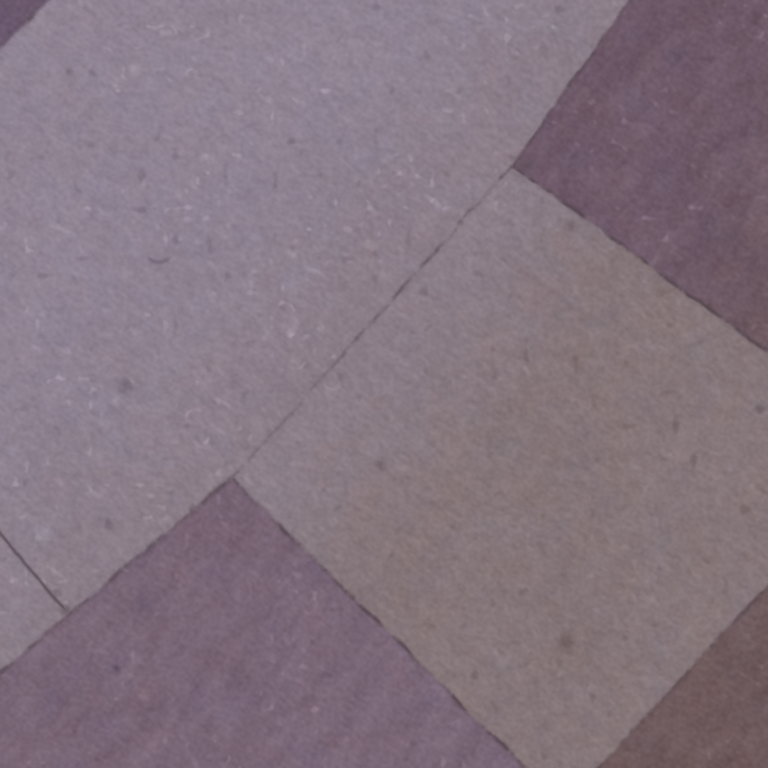
Write a Shadertoy shader that draws this texture.

```glsl
// Worn stone paving: pale slabs and darker purple ones, met at slanted joints.
// Signed distances to the joints choose the slab; gradient noise adds mottling,
// streaks and grain, breaks up the joints, and is thresholded into chips and pits.

const vec3 LILAC = vec3(0.560, 0.513, 0.573);
const vec3 LILAC_WARM = vec3(0.541, 0.489, 0.530);
const vec3 TAUPE = vec3(0.518, 0.460, 0.472);
const vec3 PLUM = vec3(0.474, 0.401, 0.463);
const vec3 WINE = vec3(0.432, 0.352, 0.411);
const vec3 RUSSET = vec3(0.430, 0.350, 0.360);
const vec3 JOINT = vec3(0.285, 0.235, 0.265);
const vec2 NOTCH = vec2(0.667, 0.785);      // tip of the upper right slab
const vec2 CORNER = vec2(0.302, 0.378);     // tip of the lower left slab
const vec2 CRACK_END = vec2(0.085, 0.204);
const vec2 GRAIN_DIR = vec2(0.82, -0.572);
const float EDGE_SOFT = 0.0034;
const float JOINT_WIDTH = 0.0031;
const float WOBBLE = 0.0026;
const float MOTTLE = 0.026;
const float STREAK = 0.042;
const float GRAIN = 0.036;
const float CHIP = 0.075;

float randomAngle(vec2 cell) {
    uvec2 n = uvec2(ivec2(cell) + 4096);
    uint h = n.x * 73856093u ^ n.y * 19349663u;
    h = (h ^ (h >> 15)) * 2246822519u;
    h = (h ^ (h >> 13)) * 3266489917u;
    return 6.2832 * float(h >> 16) / 65535.0;
}

float gradientAt(vec2 cell, vec2 offset) {
    float angle = randomAngle(cell);
    return dot(vec2(cos(angle), sin(angle)), offset);
}

float noise(vec2 p) {
    vec2 i = floor(p), f = p - i, e = vec2(1.0, 0.0);
    vec2 u = f * f * f * (f * (f * 6.0 - 15.0) + 10.0);
    float low = mix(gradientAt(i, f), gradientAt(i + e.xy, f - e.xy), u.x);
    float high = mix(gradientAt(i + e.yx, f - e.yx), gradientAt(i + e.xx, f - e.xx), u.x);
    return mix(low, high, u.y);
}

float fbm(vec2 p) {
    float sum = 0.0, amp = 1.0;
    for (int k = 0; k < 4; k++) {
        sum += amp * noise(p);
        p = mat2(1.6, 1.2, -1.2, 1.6) * p + 17.3;
        amp *= 0.6;
    }
    return sum;
}

// Signed distance to the line a-b, positive on its left.
float side(vec2 p, vec2 a, vec2 b) {
    vec2 d = normalize(b - a);
    return d.x * (p.y - a.y) - d.y * (p.x - a.x);
}

// The long joint, which steepens at both slab corners.
float longJoint(vec2 p) {
    float bend = 0.28 * max(p.x - CORNER.x, 0.0) + 0.30 * max(p.x - NOTCH.x, 0.0);
    return (p.y - 0.125 - 0.835 * p.x - bend) * 0.69;
}

float fill(float d) {
    float w = max(EDGE_SOFT, 0.75 / iResolution.y);
    return smoothstep(-w, w, d);
}

float line(float d, float width) { return exp(-d * d / (width * width)); }

void mainImage(out vec4 fragColor, in vec2 fragCoord) {
    vec2 uv = fragCoord / iResolution.xy;
    vec2 p = uv + WOBBLE * vec2(fbm(uv * 20.0), fbm(uv * 20.0 + 71.0));
    vec2 q = vec2(dot(uv, GRAIN_DIR), dot(uv, vec2(-GRAIN_DIR.y, GRAIN_DIR.x)));

    // Slab regions
    float seam = longJoint(p), below = fill(-seam);
    float rightD = side(p, NOTCH, vec2(1.0, 0.542));
    float leftD = -side(p, CORNER, vec2(0.684, 0.0));
    float lowD = -side(p, vec2(0.779, 0.0), vec2(1.0, 0.238));
    float topD = side(p, vec2(0.0, 0.9375), vec2(0.0625, 1.0));
    float wine = below * fill(rightD), plum = below * fill(leftD);
    float russet = below * fill(lowD), corner = fill(topD);
    float dark = clamp(wine + plum + russet + corner, 0.0, 1.0);

    // Slab colours, warmer toward the lower right
    vec3 upper = mix(LILAC_WARM, LILAC, smoothstep(-0.03, 0.26, seam));
    vec3 color = mix(upper, mix(LILAC_WARM, TAUPE, smoothstep(0.0, 0.26, -seam)), below);
    color = mix(color, mix(WINE, RUSSET, 0.7 * smoothstep(0.85, 1.15, uv.x + 0.5 * (0.75 - uv.y))), wine);
    color = mix(color, mix(PLUM, WINE, 0.35 * smoothstep(0.15, 0.40, uv.y)), plum);
    color = mix(mix(color, RUSSET, russet), WINE * vec3(0.96, 0.98, 1.03), corner);

    // Stone surface; streaks turn across the dark slabs
    float cross = fbm(q.yx * vec2(16.0, 38.0));
    color += MOTTLE * fbm(uv * 6.0) * mix(0.45, 0.9, dark);
    color += STREAK * mix(fbm(q * vec2(34.0, 54.0)) * 0.6, cross, dark * 0.75);
    color += GRAIN * (0.7 * noise(uv * 150.0) + 0.6 * noise(q * vec2(70.0, 130.0)) + 0.4 * noise(q * vec2(100.0, 200.0)));
    color += 0.014 * fbm(uv * 18.0 + 40.0) * vec3(0.6, -0.1, -0.7);

    // Chips and pits, in clusters
    float cluster = smoothstep(-0.2, 0.45, fbm(uv * 9.0 + 9.0)) * mix(0.45, 1.0, max(fill(seam + 0.03), dark * 0.8));
    float chips = smoothstep(0.24, 0.60, noise(q * vec2(36.0, 62.0) + 5.0));
    color += CHIP * cluster * (0.8 * chips + smoothstep(0.26, 0.58, noise(uv * 72.0 + 31.0)));
    color -= 0.06 * smoothstep(0.34, 0.64, noise(uv * 46.0 + 83.0)) * mix(1.0, 0.6, dark);
    vec3 pits[6] = vec3[6](vec3(0.737, 0.162, 0.011), vec3(0.495, 0.394, 0.008), vec3(0.091, 0.908, 0.005),
        vec3(0.744, 0.707, 0.007), vec3(0.163, 0.498, 0.011), vec3(0.152, 0.130, 0.005));
    for (int k = 0; k < 6; k++) color -= 0.08 * line(length(p - pits[k].xy), pits[k].z);
    color -= 0.08 * line(length(p - vec2(0.208, 0.674)) - 0.016, 0.003) * smoothstep(0.669, 0.660, p.y);

    // Broken joints: faint between the pale slabs, deeper beside dark ones
    float wear = smoothstep(-0.40, 0.45, fbm(uv * 26.0 + 53.0));
    float between = smoothstep(-0.01, 0.02, p.x - CORNER.x) * smoothstep(0.01, -0.02, p.x - NOTCH.x);
    float depth = line(seam, JOINT_WIDTH) * mix(0.40, mix(0.17, 0.44, smoothstep(0.35, 0.60, p.x)), between);
    float besides = max(line(rightD, JOINT_WIDTH), max(line(leftD, JOINT_WIDTH), 0.8 * line(lowD, JOINT_WIDTH)));
    depth = max(depth, max(0.52 * below * besides, 0.4 * line(topD, JOINT_WIDTH)));
    float crack = line(side(p, vec2(0.0, 0.306), CRACK_END), 0.0026) * fill(CRACK_END.x - p.x);
    depth = max(depth * mix(0.25, 1.3, wear), max(0.6 * crack, 0.45 * line(length(p - CRACK_END), 0.008)));
    depth = max(depth, 0.25 * below * line(length(p - NOTCH - vec2(0.018, 0.0)), 0.018));
    fragColor = vec4(clamp(mix(color, JOINT, min(depth, 1.0)), 0.0, 1.0), 1.0);
}
```
